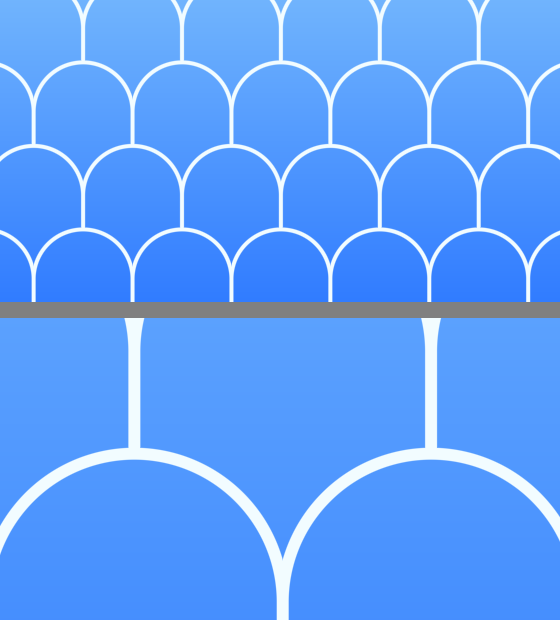
Top: the whole. Bottom: its middle third, enlarged.
Reproduce this pattern procedurally as a Shadertoy shader.

```glsl
// Staggered rows of white arch outlines over a vertical blue gradient.

// Lengths are in units of canvas height; x is measured from the canvas centre.
const float ARCH_WIDTH = 0.3275;
const float ROW_HEIGHT = 0.2766;
const vec2  APEX_ORIGIN = vec2(0.003, 0.2403);  // top of one arch in row 0
const float LINE_WIDTH = 0.0132;
const float EDGE_PIXELS = 0.8;                  // half-width of the smoothed edge

const vec3 TOP_COLOR = vec3(0.44, 0.705, 0.992);
const vec3 BOTTOM_COLOR = vec3(0.19, 0.485, 1.0);
const vec3 LINE_COLOR = vec3(0.95, 0.99, 1.0);

// Distance to the outlines of one row: half circles standing on shared pillars.
float archRowDistance(vec2 p, float row) {
    float radius = 0.5 * ARCH_WIDTH;
    float pillarHeight = ROW_HEIGHT - radius;

    // Fold all arches of the row into one, shifting odd rows by half an arch.
    float shift = 0.5 * mod(row, 2.0);
    float column = (p.x - APEX_ORIGIN.x) / ARCH_WIDTH + shift;
    float x = abs(fract(column + 0.5) - 0.5) * ARCH_WIDTH;
    float y = p.y - (APEX_ORIGIN.y + row * ROW_HEIGHT - radius);

    if (y > 0.0) return abs(length(vec2(x, y)) - radius);
    return length(vec2(radius - x, max(-y - pillarHeight, 0.0)));
}

// Distance to the nearest outline: only the rows meeting at this height count.
float patternDistance(vec2 p) {
    float row = ceil((p.y - APEX_ORIGIN.y) / ROW_HEIGHT);
    return min(archRowDistance(p, row), archRowDistance(p, row - 1.0));
}

void mainImage(out vec4 fragColor, in vec2 fragCoord) {
    vec2 p = vec2(fragCoord.x - 0.5 * iResolution.x, fragCoord.y) / iResolution.y;
    float edge = EDGE_PIXELS / iResolution.y;

    vec3 background = mix(BOTTOM_COLOR, TOP_COLOR, p.y);
    float line = 1.0 - smoothstep(-edge, edge, patternDistance(p) - 0.5 * LINE_WIDTH);

    fragColor = vec4(mix(background, LINE_COLOR, line), 1.0);
}
```
